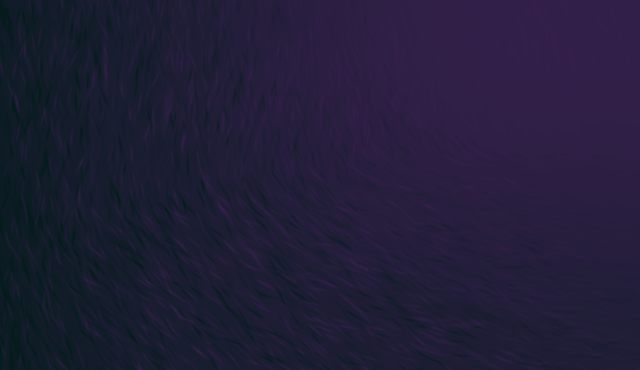
Write a Shadertoy shader that draws this background.

```glsl
const vec3 DEEP_TEAL = vec3(0.06, 0.11, 0.15);
const vec3 DUSK_PURPLE = vec3(0.18, 0.12, 0.27);
const float HALF_PI = 1.5708;

vec3 hash3(vec2 cell, float seed) {
    vec3 q = fract(vec3(cell.xyx + seed) * vec3(0.1031, 0.1030, 0.0973));
    q += dot(q, q.yxz + 33.33);
    return fract((q.xxy + q.yzz) * q.zyx);
}

// Stroke direction: vertical above, turning sharply toward the lower right
vec2 flowDirection(vec2 uv, float wobble) {
    float turnHeight = uv.y - 0.35 * uv.x + 0.02 * sin(uv.x * 17.0);
    float low = 1.0 - smoothstep(0.25, 0.47, turnHeight);
    float bend = low * (0.33 + 0.6 * uv.x) * smoothstep(-0.04, 0.16, uv.x);
    bend += 0.25 * smoothstep(0.35, 0.9, uv.x) * (1.0 - low);
    float angle = HALF_PI * (1.0 - bend) + wobble;
    return vec2(cos(angle), -sin(angle));
}

// Cellular noise of one elliptical stroke per cell, with few strong ones
float brushStrokes(vec2 p, float aspect, float cellSize, float halfWidth, float seed) {
    vec2 grid = p / cellSize;
    vec2 home = floor(grid);
    float total = 0.0;
    for (int y = -2; y <= 2; y++) {
        for (int x = -2; x <= 2; x++) {
            vec2 cell = home + vec2(x, y);
            vec3 rnd = hash3(cell + 50.0, seed);
            vec2 center = cell + rnd.xy;
            vec2 uv = center * cellSize / vec2(aspect, 1.0);
            vec2 dir = flowDirection(uv, (rnd.x - rnd.y) * 0.5);
            vec2 offset = grid - center;
            float along = dot(offset, dir) / 1.8;
            float across = dot(offset, vec2(-dir.y, dir.x)) / halfWidth;
            float body = max(0.0, 1.0 - along * along - across * across);
            float shade = rnd.z * 2.0 - 1.0;
            total += shade * abs(shade) * body * sqrt(body);
        }
    }
    return total;
}

// Broad light: dark at left, brightest toward the upper right
float baseTone(vec2 uv) {
    float bottom = -0.08 + 0.64 * (1.0 - exp(-3.0 * uv.x));
    float top = 0.0 + 1.14 * smoothstep(-0.15, 0.8, uv.x);
    float edgeShade = 0.12 * exp(-14.0 * uv.x);
    return mix(bottom, top, smoothstep(0.0, 0.85, uv.y)) - edgeShade;
}

// Texture fades out toward the smooth upper right
float strokeStrength(vec2 uv) {
    float fade = 1.0 - smoothstep(0.55, 1.3, uv.x + 0.6 * uv.y);
    return 0.08 + 0.92 * fade;
}

void mainImage(out vec4 fragColor, in vec2 fragCoord) {
    vec2 uv = fragCoord / iResolution.xy;
    float aspect = iResolution.x / iResolution.y;
    vec2 p = uv * vec2(aspect, 1.0);

    // Fine bristles over wider streaks and soft patches
    float fine = brushStrokes(p, aspect, 0.02, 0.26, 3.0);
    float wide = brushStrokes(p, aspect, 0.042, 0.25, 17.0);
    float patches = brushStrokes(p, aspect, 0.11, 0.5, 29.0);
    float strokes = 0.5 * fine + 0.27 * wide + 0.08 * patches;

    float tone = baseTone(uv) + strokeStrength(uv) * strokes;
    vec3 color = mix(DEEP_TEAL, DUSK_PURPLE, clamp(tone, -0.35, 1.2));
    fragColor = vec4(color, 1.0);
}
```
